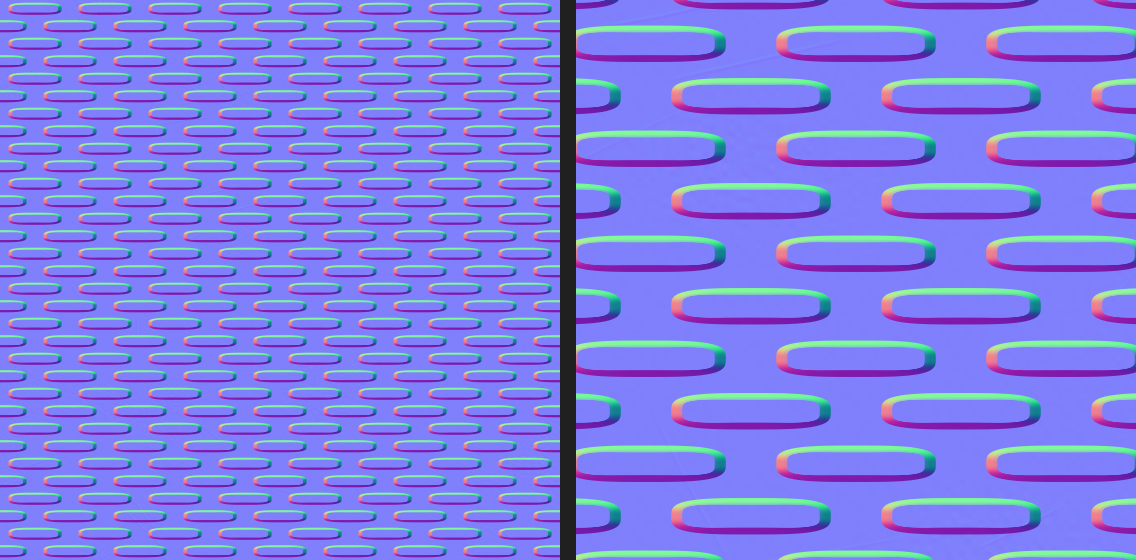
Left: the whole. Right: its middle third, enlarged.
Give the GLSL for this texture map, as a WebGL 1 fragment shader.

```glsl
precision highp float;
// Tangent-space normal map of a sheet with 8 x 32 staggered oblong slots.
// Each slot is a superellipse whose bevelled rim tilts the normal; faint
// scratches and patches of grain disturb the flat surface. Everything wraps.
uniform vec2 u_resolution;

float hash(vec2 p) {
  vec3 q = fract(vec3(p.xyx) * 0.1031);
  q += dot(q, q.yzx + 33.33);
  return fract((q.x + q.y) * q.z);
}

// Value noise repeating every `period` lattice cells.
float wrapNoise(vec2 p, float period) {
  vec2 i = floor(p), f = fract(p);
  f = f * f * (3.0 - 2.0 * f);
  vec2 a = mod(i, period), b = mod(i + 1.0, period);
  return mix(mix(hash(a), hash(vec2(b.x, a.y)), f.x),
             mix(hash(vec2(a.x, b.y)), hash(b), f.x), f.y);
}

// Rim direction (xy), coverage (z) and depth across the bevel (w).
// Lengths are in row heights; pixel is the size of one pixel.
vec4 slotRim(vec2 q, float pixel) {
  vec2 halfSize = vec2(1.52, 0.347);
  vec2 k = abs(q) / halfSize;
  float n = 3.4;
  float f = max(pow(pow(k.x, n) + pow(k.y, n), 1.0 / n), 0.05);
  vec2 grad = pow(k, vec2(n - 1.0)) * sign(q) / halfSize * pow(f, 1.0 - n);
  float slope = length(grad) + 1e-4;
  vec2 dir = grad / slope;
  float dist = (f - 1.0) / slope;
  float width = mix(0.13, 0.21, dir.x * dir.x);
  float cover = clamp((0.5 * width - abs(dist + 0.5 * width)) / pixel + 0.5, 0.0, 1.0);
  return vec4(dir, cover, clamp(-dist / width, 0.0, 1.0));
}

// Summed tilt of thin, slightly bowed grooves.
vec2 scratches(vec2 uv, float pixel) {
  vec2 tilt = vec2(0.0);
  float width = max(0.0011, 0.7 * pixel);
  for (int i = 0; i < 36; i++) {
    float id = float(i) + 1.0;
    vec2 centre = vec2(hash(vec2(id, 3.7)), hash(vec2(id, 19.1)));
    vec2 p = fract(uv - centre + 0.5) - 0.5;
    float angle = 6.2832 * hash(vec2(id, 41.3));
    vec2 along = vec2(cos(angle), sin(angle));
    vec2 across = vec2(-along.y, along.x);
    float reach = mix(0.02, 0.07, hash(vec2(id, 57.9)));
    float s = dot(p, along) / reach;
    float t = (dot(p, across) + 0.006 * s * s * (hash(vec2(id, 71.3)) - 0.5)) / width;
    float fade = 1.0 - smoothstep(0.4, 1.0, abs(s));
    tilt += across * t * exp(-t * t) * fade * mix(0.06, 0.2, hash(vec2(id, 83.1)));
  }
  return tilt;
}

// Fine bumps, limited to a few worn patches.
vec2 grain(vec2 uv) {
  vec2 p = uv * 256.0;
  float h = wrapNoise(p, 256.0);
  vec2 slope = vec2(wrapNoise(p + vec2(0.5, 0.0), 256.0),
                    wrapNoise(p + vec2(0.0, 0.5), 256.0)) - h;
  return slope * mix(0.008, 0.07, smoothstep(0.6, 0.95, wrapNoise(uv * 7.0, 7.0)));
}

void main() {
  vec2 uv = gl_FragCoord.xy / u_resolution;
  float pixel = 1.0 / u_resolution.y;

  // Staggered cells, four times as wide as they are tall
  float row = floor(uv.y * 32.0);
  vec2 q = vec2(fract(uv.x * 8.0 + 0.5 - 0.5 * mod(row, 2.0)) - 0.5,
                fract(uv.y * 32.0) - 0.5) * vec2(4.0, 1.0);
  vec4 rim = slotRim(q, 32.0 * pixel);

  // The upper bevel is steeper and softens towards the slot floor
  float up = 0.5 + 0.5 * rim.y;
  float bevel = rim.z * (1.0 - 0.32 * up * smoothstep(0.45, 0.95, rim.w));
  vec2 tilt = vec2(-rim.x, rim.y) * mix(0.8, 0.95, up) * bevel;
  float blue = 0.99 - bevel * (mix(0.32, 0.39, up) + 0.08 * abs(rim.x));

  // Surface wear
  tilt += (scratches(uv, pixel) + grain(uv)) * (1.0 - 0.7 * rim.z);

  gl_FragColor = vec4(clamp(0.5 + 0.5 * tilt, 0.0, 1.0), blue, 1.0);
}
```
